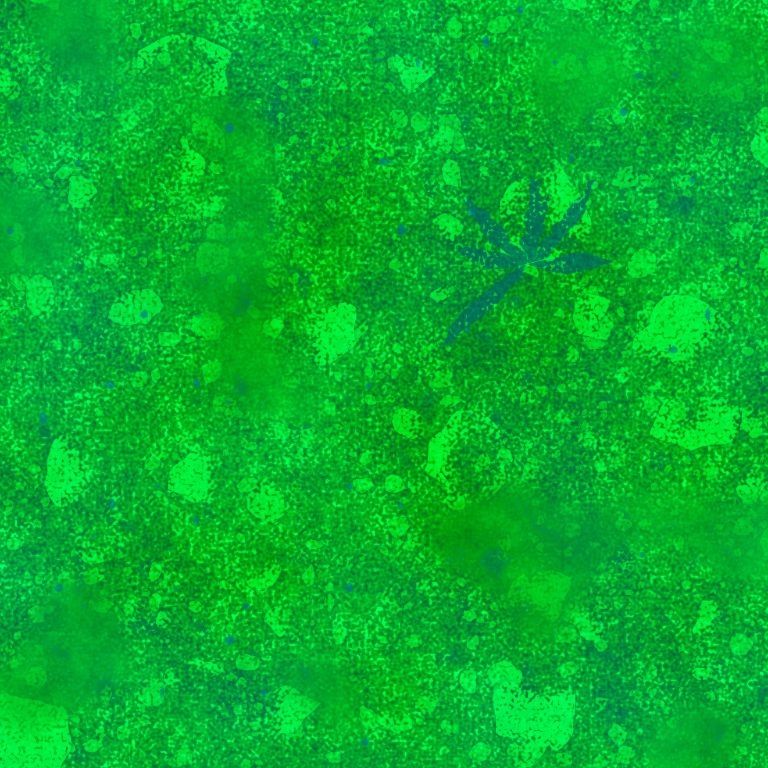
This texture is drawn by a WebGL 2 fragment shader. Its source:

```glsl
#version 300 es
precision highp float;
// Stony, mossy ground in vivid greens: layered gradient noise forms the soil,
// five sizes of chipped polygonal stones lie in it, half worn away by grain,
// and a withered teal sprig rests on top.

#define STONE_CELLS 6.0     // grid cells across for the largest stones
#define STONE_SHARE 0.46    // share of cells that hold a stone
#define STONE_TONE 0.955    // green level of a clean stone
#define SOIL_TONE 0.685     // mean green level of the soil
#define CLUMP_DEPTH 0.13    // contrast of the soil clumps
#define GRAIN_DEPTH 0.19    // contrast of the finest grain
#define GRAIN_FREQ 215.0    // grains across the canvas
#define RIM_WIDTH 0.0022    // width of the shade around stones
#define TEAL vec3(0.0, 0.44, 0.36)
#define SPRIG_ROOT vec2(0.69, 0.655)

uniform vec2 u_resolution;
out vec4 fragColor;

const float TAU = 6.28319;

vec2 hash2(vec2 p) {
  vec3 q = fract(p.xyx * vec3(0.1031, 0.1030, 0.0973));
  q += dot(q, q.yzx + 33.33);
  return fract((q.xx + q.yz) * q.zy);
}

vec2 turn(float angle) { return vec2(cos(angle), sin(angle)); }

float corner(vec2 cell, vec2 offset) {
  return dot(turn(TAU * hash2(cell).x), offset);
}

// Gradient noise, roughly -1 to 1
float noise(vec2 p) {
  vec2 c = floor(p), f = p - c;
  vec2 s = f * f * f * (f * (f * 6.0 - 15.0) + 10.0);
  vec2 e = vec2(1.0, 0.0);
  float low = mix(corner(c, f), corner(c + e, f - e), s.x);
  float high = mix(corner(c + e.yx, f - e.yx), corner(c + 1.0, f - 1.0), s.x);
  return 1.5 * mix(low, high, s.y);
}

float fbm(vec2 p) {
  float sum = 0.0, gain = 0.6;
  for (int i = 0; i < 4; i++) {
    sum += gain * noise(p);
    p = mat2(1.6, 1.2, -1.2, 1.6) * p + 17.3;
    gain *= 0.55;
  }
  return sum;
}

// Signed distance to scattered chipped stones, in canvas units
float stones(vec2 uv, float count, float seed) {
  vec2 g = uv * count, base = floor(g);
  float nearest = 1.0;
  for (int n = 0; n < 9; n++) {
    vec2 cell = base + vec2(n % 3 - 1, n / 3 - 1);
    vec2 place = hash2(cell + seed), kind = hash2(cell + seed + 57.3);
    if (kind.x > STONE_SHARE) continue;
    vec2 axis = turn(TAU * place.x), p = g - cell - 0.2 - 0.6 * place;
    p = vec2(dot(p, axis), dot(p, vec2(-axis.y, axis.x)) * (1.0 + 0.6 * place.y));
    float radius = mix(0.16, 0.43, kind.y), facet = -1.0;
    for (int i = 0; i < 6; i++) {
      vec2 chip = hash2(cell + seed + 7.1 * float(i + 1));
      vec2 side = turn((float(i) + 0.7 * chip.x) * TAU / 6.0);
      facet = max(facet, dot(p, side) - radius * (0.7 + 0.4 * chip.y));
    }
    nearest = min(nearest, mix(facet, length(p) - radius, 0.3));
  }
  return (nearest + 0.05 * noise(g * 4.5)) / count;
}

// Cover of curved, tapering blades spreading from one root
float sprig(vec2 p, float edge) {
  float cover = 0.0;
  for (int i = 0; i < 7; i++) {
    vec2 h = hash2(vec2(float(i), 4.7));
    vec2 axis = turn(float(i) * 0.62 - 0.1 + 0.3 * h.x);
    float size = mix(0.08, 0.17, h.y);
    float along = dot(p, axis) / size;
    float across = dot(p, vec2(-axis.y, axis.x)) - (h.x - 0.5) * 0.1 * along * along;
    float taper = clamp(along * (1.0 - along), 0.0, 0.25);
    float d = abs(across) - 0.045 * taper;
    cover = max(cover, smoothstep(edge, -edge, d) * smoothstep(0.0, 0.03, taper));
  }
  return cover;
}

void main() {
  vec2 uv = gl_FragCoord.xy / u_resolution.y;
  float edge = max(0.8 / u_resolution.y, 0.0012);

  // Soil: broad patches, clumps, grain and hazy smooth spots
  float broad = fbm(uv * 3.5 + 3.1);
  float clumps = fbm(uv * 16.0 + 11.7);
  float crumbs = noise(uv * 62.0 + 5.0);
  float grain = noise(uv * GRAIN_FREQ) + 0.5 * noise(uv * GRAIN_FREQ * 0.55 + 40.0);
  float haze = smoothstep(0.2, 0.55, noise(uv * 5.0 + 23.0));
  float center = smoothstep(0.55, 0.15, length(uv - vec2(0.52, 0.5)));
  float tone = SOIL_TONE + 0.1 * broad + CLUMP_DEPTH * clumps - 0.035 * center;
  tone += (GRAIN_DEPTH * grain + 0.08 * crumbs) * (1.0 - 0.75 * haze);
  float flecks = smoothstep(0.3, 0.5, grain * 0.7 + clumps * 0.6);
  tone += 0.14 * flecks * (1.0 - haze);
  float teal = 0.0;

  // Stones, from fine gravel up to the largest
  for (int i = 4; i >= 0; i--) {
    float level = float(i);
    float d = stones(uv, STONE_CELLS * pow(2.1, level), 31.0 * level);
    float cover = smoothstep(edge, -edge, d);
    float wear = noise(uv * 11.0 + 9.0 * level) + 0.3 * grain + 0.35 * clumps;
    float bare = smoothstep(-0.2, 0.12, wear) * (1.0 - 0.6 * haze);
    float rim = exp(-max(d, 0.0) / RIM_WIDTH) * (1.0 - cover) * bare;
    float pits = smoothstep(0.25, 0.5, -grain);
    float face = STONE_TONE - 0.17 * pits + 0.03 * crumbs;
    tone = mix(tone, face, cover * bare * mix(0.9, 0.35, level / 4.0));
    tone -= 0.09 * rim;
    teal = max(teal * (1.0 - cover * bare), 0.22 * rim);
  }
  tone = clamp(tone, 0.44, 1.0);

  // Green ramp: bluer in the lights, the deep shades and away from the center
  float light = max(tone - 0.73, 0.0);
  float blue = 0.15 + 2.3 * light * light + 0.6 * max(0.6 - tone, 0.0);
  blue += 0.09 * noise(uv * 6.0 + 50.0) + 0.05 * grain + 0.03 - 0.08 * center;
  vec3 color = vec3(0.0, tone, max(blue, 0.0));

  // Teal stains, sprig and rare blue specks
  float stain = smoothstep(0.4, 0.75, noise(uv * 24.0 + 71.0) + 0.3 * grain);
  teal = max(teal, 0.5 * stain * smoothstep(0.8, 0.6, tone));
  float blades = sprig(uv - SPRIG_ROOT + 0.006 * vec2(crumbs, clumps), edge);
  teal = max(teal, blades * (0.85 - 0.6 * flecks));
  color = mix(color, TEAL + vec3(0.0, 0.05, 0.04) * grain, teal);
  float speck = smoothstep(0.72, 0.85, noise(uv * 45.0 + 90.0) + 0.1 * grain);
  color = mix(color, vec3(0.0, 0.42, 0.6), 0.6 * speck);
  fragColor = vec4(clamp(color, 0.0, 1.0), 1.0);
}
```
